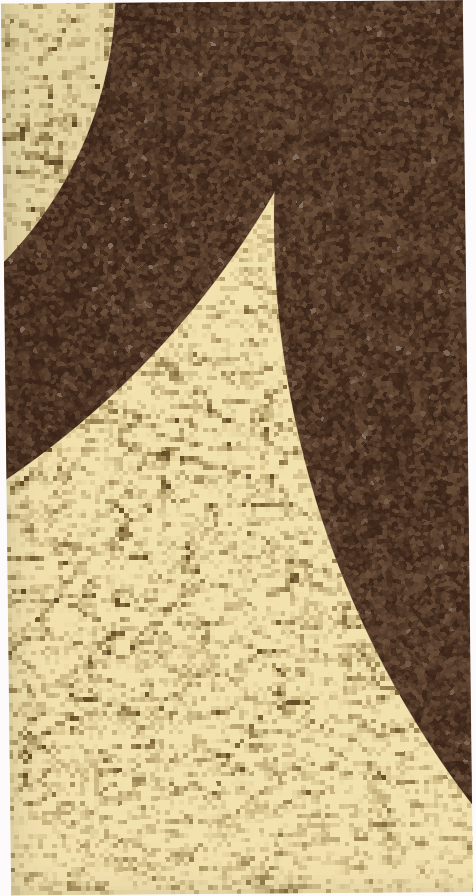
Reproduce this texture procedurally as a WebGL 1 fragment shader.

```glsl
precision highp float;
// Creased parchment shapes on a speckled brown ground, on a slightly tilted sheet.
// Three large circles cut the outlines; cellular noise gives creases and granules,
// and hashed runs on a fine grid give the blocky fibres.

uniform vec2 u_resolution;

// Layout, in units of the canvas height
const vec2 SHEET_MIN = vec2(0.001, 0.0005);
const vec2 SHEET_MAX = vec2(0.5165, 0.996);
const vec2 SHEET_TILT = vec2(0.0115, -0.0075);
const vec3 CORNER_DISC = vec3(-0.307, 1.013, 0.436);   // centre, radius
const vec3 LEFT_CUT = vec3(-0.549, 1.284, 0.990);
const vec3 RIGHT_CUT = vec3(1.380, 0.755, 1.0742);

// Texture scales
const float FIBRE_CELLS = 190.0;
const float GRANULE_CELLS = 205.0;
const float RUN_LENGTH = 3.0;

// Colours
const vec3 PAPER = vec3(0.99, 0.98, 0.98);
const vec3 CREAM = vec3(0.95, 0.885, 0.68);
const vec3 TAN = vec3(0.80, 0.72, 0.51);
const vec3 OLIVE = vec3(0.62, 0.53, 0.33);
const vec3 UMBER = vec3(0.40, 0.31, 0.15);
const vec3 BROWN_DEEP = vec3(0.23, 0.145, 0.095);
const vec3 BROWN_LIGHT = vec3(0.42, 0.31, 0.225);
const vec3 SPECK = vec3(0.56, 0.50, 0.45);

float hash(vec2 p) {
  return fract(sin(dot(p, vec2(127.1, 311.7))) * 43758.5);
}

float circle(vec2 p, vec3 c) {
  return length(p - c.xy) - c.z;
}

// Cellular noise: nearest distance, second distance, random id of the nearest
vec3 cellular(vec2 p) {
  vec2 base = floor(p);
  vec3 result = vec3(8.0, 8.0, 0.0);
  for (int j = -1; j <= 1; j++) {
    for (int i = -1; i <= 1; i++) {
      vec2 cell = base + vec2(float(i), float(j));
      vec2 seed = cell + vec2(hash(cell), hash(cell + 37.0));
      float d = length(p - seed);
      if (d < result.x) {
        result = vec3(d, result.x, hash(cell + 91.0));
      } else {
        result.y = min(result.y, d);
      }
    }
  }
  return result;
}

// Smooth large-scale variation, about -1 to 1
float drift(vec2 p) {
  return (sin(p.x * 17.0 + 3.0 * sin(p.y * 9.0))
        + sin(p.y * 23.0 + 2.0 * sin(p.x * 13.0 + 1.0))) * 0.5;
}

float crease(vec2 p, float width) {
  vec3 c = cellular(p);
  return 1.0 - smoothstep(0.0, width, c.y - c.x);
}

vec3 parchment(vec2 p, float inCorner) {
  vec2 cell = floor(p * FIBRE_CELLS);
  vec2 c = (cell + 0.5) / FIBRE_CELLS;

  // Short horizontal fibres, staggered on each row
  float stagger = hash(vec2(cell.y, 5.0)) * RUN_LENGTH;
  float run = hash(vec2(floor((cell.x + stagger) / RUN_LENGTH), cell.y));
  float grain = hash(cell + 17.0);
  float ink = 0.48 * run + 0.48 * grain;

  // Creases: flat in the body, slanting at lower left, upright in the corner
  vec2 bent = c + 0.012 * vec2(sin(c.y * 41.0), sin(c.x * 29.0 + c.y * 11.0));
  float flatFold = crease(bent * vec2(10.0, 30.0), 0.17);
  float slant = crease(vec2(bent.x + bent.y * 0.7, bent.y - bent.x * 0.6)
                       * vec2(17.0, 9.0) + 4.0, 0.10);
  float upright = crease(bent * vec2(34.0, 7.0) + 9.0, 0.18);
  float foldBand = smoothstep(0.04, 0.16, c.y) * (1.0 - smoothstep(0.50, 0.72, c.y));
  float leftSide = 1.0 - smoothstep(0.14, 0.34, c.x);
  float body = flatFold * (0.12 + 0.22 * foldBand) + slant * leftSide * foldBand * 0.22;
  float folds = mix(body, upright * 0.34, inCorner);
  ink += folds * (0.45 + 0.75 * grain) + 0.035 * drift(c * 1.6);

  vec3 color = mix(CREAM, TAN, smoothstep(0.45, 0.80, ink));
  color = mix(color, OLIVE, smoothstep(0.74, 1.0, ink));
  color = mix(color, UMBER, smoothstep(0.98, 1.25, ink));
  float rim = exp(-max(c.x, 0.0) * 65.0) * 0.10 + exp(-max(c.y, 0.0) * 90.0) * 0.08;
  return color * (1.0 - rim - 0.05 * inCorner);
}

vec3 granules(vec2 p) {
  vec3 fine = cellular(p * GRANULE_CELLS);
  vec3 clump = cellular(p * GRANULE_CELLS * 0.43 + 50.0);
  float light = 0.60 * fine.z + 0.30 * clump.z + 0.12 * (1.0 - fine.x);
  light += 0.05 * drift(p) - 0.08 * (1.0 - smoothstep(0.05, 0.25, p.x));
  vec3 color = mix(BROWN_DEEP, BROWN_LIGHT, smoothstep(0.08, 0.98, light));
  float speck = smoothstep(0.95, 1.0, fine.z) * smoothstep(0.45, 0.9, clump.z);
  return mix(color, SPECK, speck * 0.75);
}

void main() {
  float pixel = 1.0 / u_resolution.y;
  vec2 p = gl_FragCoord.xy * pixel;
  vec2 sheet = p + SHEET_TILT * vec2(p.y - 1.0, p.x);

  // Outlines
  float corner = circle(p, CORNER_DISC);
  float spike = max(-circle(p, LEFT_CUT), -circle(p, RIGHT_CUT));
  float shape = min(corner, spike);
  float cover = 1.0 - smoothstep(-0.7 * pixel, 0.7 * pixel, shape);
  vec2 outside = max(SHEET_MIN - sheet, sheet - SHEET_MAX);
  float border = smoothstep(-0.6 * pixel, 0.6 * pixel, max(outside.x, outside.y));

  // Materials
  vec3 color = mix(granules(sheet), parchment(sheet, step(corner, pixel)), cover);
  gl_FragColor = vec4(mix(color, PAPER, border), 1.0);
}
```
